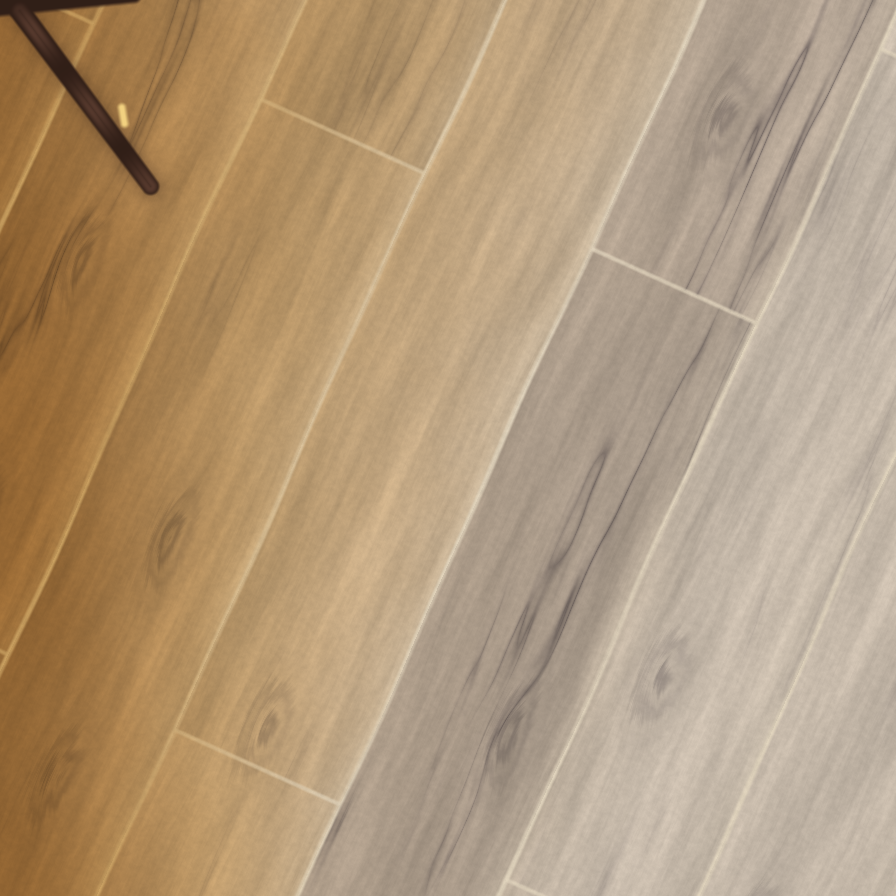
Write a Shadertoy shader that draws this texture.

```glsl
const float LEAN = 0.452;            // sideways drift of the boards per unit of height
const float BOARD_WIDTH = 0.2029;
const float BOARD_LENGTH = 1.017;
const float FIRST_SEAM = 0.1066;
const float ODD_JOINT = -0.019;      // end joints alternate between two offsets
const float EVEN_JOINT = 0.662;
const float SEAM_HALF = 0.0027;
const float JOINT_HALF = 0.0022;
const float KNOT_SPACING = 0.37;
const float KNOT_RADIUS = 0.023;
const float GRAIN_CONTRAST = 0.10;
const float SPECKLE = 0.035;

const vec3 OCHRE = vec3(0.57, 0.39, 0.19);
const vec3 TAN = vec3(0.74, 0.60, 0.41);
const vec3 PALE = vec3(0.77, 0.72, 0.66);
const vec3 GREY = vec3(0.66, 0.60, 0.54);
const vec3 GROUT_WARM = vec3(0.79, 0.63, 0.38);
const vec3 GROUT_PALE = vec3(0.87, 0.82, 0.73);
const vec3 STREAK_TINT = vec3(0.60, 0.59, 0.63);
const vec3 LEG_DARK = vec3(0.19, 0.12, 0.09);
const vec3 LEG_LIGHT = vec3(0.43, 0.29, 0.23);
const vec3 GLINT = vec3(0.95, 0.82, 0.50);

float hash(vec2 p) {
    return fract(sin(dot(p, vec2(127.1, 311.7))) * 43758.5);
}

// Warped sines, turned and doubled in frequency at each layer
float sineLayers(vec2 p) {
    float sum = 0.0, amp = 0.5;
    for (int i = 0; i < 5; i++) {
        sum += amp * sin(p.x + 1.5 * sin(p.y * 0.8 + float(i))) * cos(p.y + 1.3 * sin(p.x * 0.7));
        p = mat2(1.6, 1.2, -1.2, 1.6) * p + 3.7;
        amp *= 0.62;
    }
    return sum;
}

float line(float d, float halfWidth, float aa) {
    return 1.0 - smoothstep(halfWidth - aa, halfWidth + aa, d);
}

float segment(vec2 p, vec2 a, vec2 b, out float along) {
    vec2 ab = b - a;
    along = clamp(dot(p - a, ab) / dot(ab, ab), 0.0, 1.0);
    return length(p - a - ab * along);
}

// One jittered knot per cell of a board; x = strength, y = distance
vec2 knotCell(float across, float along, float board) {
    float y = along / KNOT_SPACING + 0.37 * board;
    vec2 cell = vec2(board, floor(y));
    vec2 jitter = vec2(hash(cell + 2.3), hash(cell + 7.9)) - 0.5;
    vec2 d = vec2(across - BOARD_WIDTH * (0.5 + 0.4 * jitter.x),
                  (fract(y) - 0.5 - 0.3 * jitter.y) * KNOT_SPACING * 0.42);
    float r = length(d) / KNOT_RADIUS;
    return vec2(exp(-r * r) * step(0.35, hash(cell + 4.1)), r);
}

void mainImage(out vec4 fragColor, in vec2 fragCoord) {
    vec2 uv = fragCoord / iResolution.xy;
    vec2 p = vec2(uv.x, 1.0 - uv.y);
    float aa = 0.9 / iResolution.y;

    // Board frame
    float across = (p.x + LEAN * p.y) / length(vec2(1.0, LEAN));
    float along = (p.y - LEAN * p.x) / length(vec2(1.0, LEAN));
    across += 0.0018 * sin(along * 9.0) + 0.0008 * sin(along * 23.0 + across * 15.0);
    float column = (across - FIRST_SEAM) / BOARD_WIDTH;
    float board = floor(column);
    float x = fract(column) * BOARD_WIDTH;
    float odd = mod(board, 2.0);
    float row = (along - mix(EVEN_JOINT, ODD_JOINT, odd)) / BOARD_LENGTH;
    float seed = hash(vec2(board, floor(row)));
    float seamDist = min(x, BOARD_WIDTH - x);
    float jointDist = min(fract(row), 1.0 - fract(row)) * BOARD_LENGTH;

    // Warm to cool light across the floor
    float light = p.x + 0.3 * p.y * smoothstep(0.0, 0.4, p.x);
    light += 0.04 * sineLayers(p * 5.0);
    vec3 color = mix(OCHRE, TAN, smoothstep(-0.08, 0.48, light));
    color = mix(color, PALE, smoothstep(0.32, 1.02, light));

    // Tone of each board
    float greyness = smoothstep(0.0, 1.0, cos((board - 3.0) * 2.4));
    color = mix(color, GREY, 0.75 * greyness * smoothstep(0.2, 0.6, light));
    color *= 0.97 + 0.06 * seed;

    // Grain, bent around the knots
    vec2 knot = knotCell(x, along, board);
    vec2 grainPos = vec2(x + 0.02 * knot.x, along) + seed * 17.0;
    float broad = sineLayers(grainPos * vec2(34.0, 2.6));
    float fine = sineLayers(grainPos * vec2(120.0, 9.0) + 5.0);
    color *= 1.0 + GRAIN_CONTRAST * (0.7 * broad + 0.7 * fine);

    // Dark veins and knots
    float vein = exp(-12.0 * abs(sineLayers(grainPos * vec2(22.0, 1.7) + 9.0) - 0.12));
    vein *= smoothstep(-0.25, 0.5, sineLayers(grainPos * vec2(13.0, 3.0) + 2.0));
    float rings = 0.6 + 0.4 * sin(knot.y * 9.0 + 4.0 * fine);
    float dark = vein * (0.3 + 0.6 * greyness) + 0.5 * knot.x * rings;
    color = mix(color, color * STREAK_TINT, clamp(dark, 0.0, 0.9));

    // Pale board edges, grout seams and end joints
    vec3 grout = mix(GROUT_WARM, GROUT_PALE, smoothstep(0.1, 0.75, light));
    float edgeGlow = exp(-(BOARD_WIDTH - x) / 0.018) * (0.3 + 0.2 * fine);
    color = mix(color, grout, clamp(edgeGlow, 0.0, 0.5));
    float wear = 0.75 + 0.2 * sin(along * 11.0 + board * 2.0);
    color = mix(color, grout, wear * line(seamDist, SEAM_HALF, aa + 0.001));
    color = mix(color, grout, 0.75 * line(jointDist, JOINT_HALF, aa + 0.0008));
    color *= 1.0 + SPECKLE * sineLayers(uv * 260.0);

    // Furniture leg and rail in the upper left corner
    float t, railT, glintT;
    float leg = segment(p, vec2(0.022, 0.012), vec2(0.168, 0.208), t);
    float rail = segment(p, vec2(-0.02, 0.008), vec2(0.15, -0.004), railT);
    float glint = segment(p, vec2(0.136, 0.120), vec2(0.139, 0.138), glintT);
    float sheen = smoothstep(0.008, 0.0, abs(leg - 0.003)) * (0.3 + 0.3 * sin(t * 14.0));
    color = mix(color, LEG_DARK, 0.25 * exp(-max(leg - 0.01, 0.0) / 0.008));
    color = mix(color, LEG_DARK, line(rail, 0.012 - 0.005 * railT, aa + 0.002));
    color = mix(color, mix(LEG_DARK, LEG_LIGHT, sheen), line(leg, 0.0115 - 0.002 * t, aa + 0.001));
    color = mix(color, GLINT, line(glint, 0.004, aa + 0.002));

    fragColor = vec4(clamp(color, 0.0, 1.0), 1.0);
}
```
